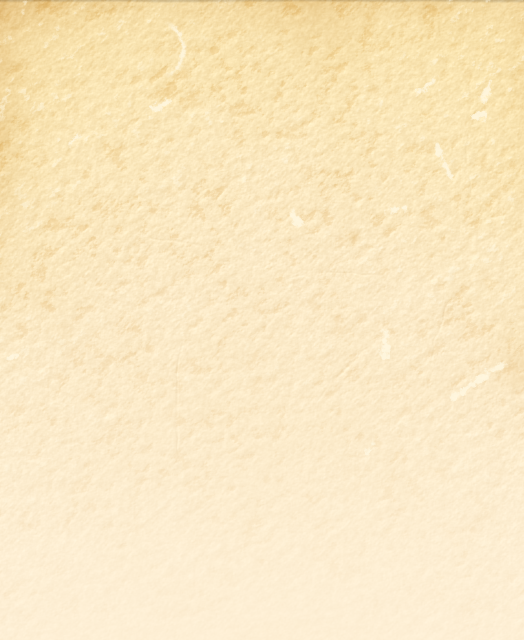
This texture is drawn by a Shadertoy shader. Its source:

```glsl
// Aged parchment: a warm vertical gradient with browned top and side edges,
// crisp slanted fibre relief lit from the upper left, pale torn flakes, soft
// stains and faint creases. Lengths are in canvas heights, origin lower left.
#define FIBRE_ANGLE 0.66
#define FIBRE_STRETCH 1.45
#define FIBRE_SCALE 84.0
#define RELIEF 0.20
#define GRAIN 0.052
#define MOTTLE 0.060
#define FLAKE_WIDTH 0.0078
#define FLAKE_GLOW 0.85
#define EDGE_WEAR 0.70
#define CREASE_DEPTH 0.024

float hash(vec2 cell) {
    uvec2 q = uvec2(ivec2(cell)) * uvec2(1597u, 3813u);
    uint n = (q.x ^ q.y) * 7919u;
    n = (n ^ (n >> 15)) * 73757u;
    n = (n ^ (n >> 13)) * 40503u;
    return float((n ^ (n >> 16)) & 65535u) / 65535.0;
}

float noise(vec2 p) {
    vec2 i = floor(p), f = fract(p);
    f = f * f * (3.0 - 2.0 * f);
    return mix(mix(hash(i), hash(i + vec2(1, 0)), f.x),
               mix(hash(i + vec2(0, 1)), hash(i + vec2(1, 1)), f.x), f.y);
}

float fbm(vec2 p) {
    float sum = 0.0, amp = 0.46;
    for (int i = 0; i < 4; i++) {
        sum += amp * noise(p);
        p = mat2(0.8, 0.6, -0.6, 0.8) * p * 2.03 + 17.3;
        amp *= 0.55;
    }
    return sum;
}

mat2 rotation(float a) {
    float c = cos(a), s = sin(a);
    return mat2(c, -s, s, c);
}

// Paper height, drawn out along the fibres
float paperHeight(vec2 p) {
    vec2 q = rotation(FIBRE_ANGLE) * p * FIBRE_SCALE;
    return fbm(vec2(q.x / FIBRE_STRETCH, q.y) + 50.0);
}

float spot(vec2 p, vec2 centre, float radius) {
    vec2 d = (p - centre) / radius;
    return exp(-dot(d, d));
}

// Pale scuffs: position, direction, half length
float flakes(vec2 p, float ragged) {
    const vec4 marks[12] = vec4[12](
        vec4(0.117, 0.783, 0.8, 0.007), vec4(0.251, 0.835, 0.5, 0.012),
        vec4(0.667, 0.866, 0.6, 0.016), vec4(0.760, 0.857, 1.2, 0.013),
        vec4(0.694, 0.746, 1.95, 0.027), vec4(0.622, 0.673, 0.3, 0.011),
        vec4(0.461, 0.659, 2.3, 0.008), vec4(0.602, 0.462, 1.5, 0.021),
        vec4(0.019, 0.442, 0.4, 0.008), vec4(0.579, 0.296, 0.6, 0.006),
        vec4(0.745, 0.403, 0.6, 0.046), vec4(0.749, 0.819, 0.2, 0.009));
    float mask = 0.0;
    for (int i = 0; i < 12; i++) {
        vec4 m = marks[i];
        vec2 q = rotation(m.z) * (p - m.xy);
        q.x -= clamp(q.x, -m.w, m.w);
        float d = length(q) + ragged * 0.022;
        mask = max(mask, smoothstep(FLAKE_WIDTH, 0.002, d));
    }
    // Crescent-shaped tear
    vec2 c = p - vec2(0.240, 0.922);
    float arc = abs(length(c) - 0.046) + ragged * 0.014;
    float span = smoothstep(1.25, 0.7, abs(atan(c.y, c.x)));
    return max(mask, smoothstep(0.007, 0.001, arc) * span);
}

// Bowed hairlines: both end points; returns a dark and light lip
float creases(vec2 p) {
    const vec4 lines[6] = vec4[6](
        vec4(0.43, 0.562, 0.62, 0.565), vec4(0.13, 0.622, 0.34, 0.610),
        vec4(0.67, 0.415, 0.71, 0.545), vec4(0.48, 0.350, 0.60, 0.475),
        vec4(0.743, 0.63, 0.748, 0.94), vec4(0.285, 0.24, 0.29, 0.50));
    float shade = 0.0;
    for (int i = 0; i < 6; i++) {
        vec2 a = lines[i].xy, b = lines[i].zw - a;
        float len = length(b);
        vec2 dir = b / len, q = p - a;
        float t = dot(q, dir) / len;
        float d = q.y * dir.x - q.x * dir.y - 0.05 * len * sin(3.14 * t);
        d = (d + 0.006 * (noise(p * 60.0) - 0.5)) / 0.0018;
        float ends = smoothstep(0.0, 0.25, t) * smoothstep(1.0, 0.75, t);
        ends *= smoothstep(0.2, 0.6, noise(p * 45.0 + 30.0));
        shade += ends * (exp(-(d - 0.8) * (d - 0.8)) - exp(-(d + 0.8) * (d + 0.8)));
    }
    return shade;
}

void mainImage(out vec4 fragColor, in vec2 fragCoord) {
    vec2 p = fragCoord / iResolution.y;
    float width = iResolution.x / iResolution.y, x = p.x / width, y = p.y;
    float cloud = fbm(p * 15.0 + 9.0) - 0.47;
    float height = paperHeight(p);
    float side = pow(abs(2.0 * x - 1.0), 2.0);
    float age = smoothstep(-0.15, 0.8, y + 0.1 * side);

    // Cream below, golden toward the top and sides
    vec3 col = mix(vec3(0.994, 0.936, 0.832), vec3(0.985, 0.916, 0.780), smoothstep(0.0, 0.5, y));
    float gold = smoothstep(0.50, 1.10, y + 0.17 * side + 0.06 * cloud);
    col = mix(col, vec3(0.978, 0.894, 0.685), gold);

    // Browned rim and stains
    float upper = smoothstep(0.38, 0.95, y);
    float wear = 0.5 * exp(-(1.0 - y) / 0.035) + 0.6 * upper * exp(-p.x / 0.034)
               + 0.22 * upper * exp(-(width - p.x) / 0.025) + 0.28 * spot(p, vec2(0.0, 1.0), 0.12);
    float stain = 0.45 * spot(p, vec2(0.815, 0.427), 0.036) + 0.6 * spot(p, vec2(0.552, 0.629), 0.009)
                + 0.24 * spot(p, vec2(0.50, 0.965), 0.065) + 0.14 * spot(p, vec2(0.10, 0.475), 0.02);
    wear = EDGE_WEAR * wear * (1.0 + 1.2 * cloud) + stain * (0.1 + 1.7 * height * height);
    col = mix(col, vec3(0.885, 0.725, 0.455), clamp(wear, 0.0, 0.9));
    col *= 1.0 - 0.14 * smoothstep(0.005, 0.0, 1.0 - y + 0.004 * cloud);

    // Embossed fibres, grain and small brown pits
    float lit = height - paperHeight(p + vec2(-0.0016, 0.0020));
    float grain = 0.65 * noise(p * 290.0) + 0.35 * noise(p * 150.0 + 7.0) - 0.5;
    float pits = smoothstep(0.42, 0.22, height) * smoothstep(-0.3, 0.2, cloud);
    col += RELIEF * mix(0.16, 1.0, age) * lit * vec3(0.6, 0.9, 1.3);
    col += GRAIN * mix(0.25, 1.0, age) * grain * vec3(0.7, 1.0, 1.3);
    col -= MOTTLE * age * pits * vec3(0.4, 0.9, 1.5);
    col -= cloud * mix(0.01, 0.025, age) * vec3(0.3, 0.6, 1.2);
    col -= CREASE_DEPTH * creases(p) * vec3(0.7, 0.9, 1.1);

    // Placed flakes plus fine scattered scuffs
    float ragged = fbm(p * 120.0) - 0.42;
    float scuff = smoothstep(0.6, 0.76, height) * smoothstep(-0.12, 0.16, 0.15 * side - cloud);
    float pale = max(flakes(p, ragged), 0.6 * scuff * age);
    col = mix(col, vec3(1.0, 0.97, 0.88), FLAKE_GLOW * pale);
    fragColor = vec4(clamp(col, 0.0, 1.0), 1.0);
}
```
